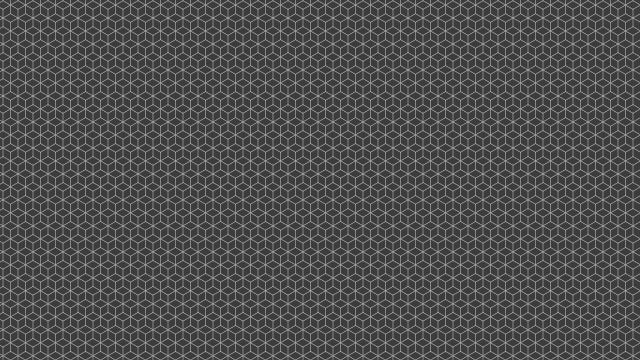
Give the GLSL for this pattern, as a WebGL 1 fragment shader.

```glsl
precision highp float;

uniform vec2 u_resolution;

const float CELLS_PER_HEIGHT = 24.0;            // cube widths in one canvas height
const vec2 LATTICE_ORIGIN = vec2(0.70, 1.15);   // a six-way joint, in cube widths
const float LINE_WIDTH = 0.036;                 // in cube widths
const vec3 GROUND_COLOR = vec3(0.235);
const vec3 LINE_COLOR = vec3(0.78);

const float ROW_HEIGHT = 0.8660254;             // sqrt(3) / 2
const float RHOMBUS_HALF_HEIGHT = 0.2886751;    // 1 / (2 sqrt(3))

// Share of a pixel covered by a line, valid for lines thinner than the pixel
float lineCoverage(float dist, float pixel) {
  float halfWidth = 0.5 * LINE_WIDTH;
  float outer = clamp(0.5 + (halfWidth - dist) / pixel, 0.0, 1.0);
  float inner = clamp(0.5 - (halfWidth + dist) / pixel, 0.0, 1.0);
  return outer - inner;
}

// Position relative to the nearest top face; odd rows shift by half a cube
vec2 topFaceLocal(vec2 p) {
  float row = floor(p.y / ROW_HEIGHT + 0.5);
  float x = fract(p.x + 0.5 * row) - 0.5;
  return vec2(x, p.y - row * ROW_HEIGHT);
}

// Distance to the slanted outline of the top faces
float rhombusDistance(vec2 a) {
  return abs(dot(a, vec2(0.5, ROW_HEIGHT)) - 0.25);
}

// Distance to the upright edges, which leave the top faces open
float uprightDistance(vec2 a) {
  float side = 0.5 - a.x;
  float middle = length(vec2(a.x, max(RHOMBUS_HALF_HEIGHT - a.y, 0.0)));
  return min(side, middle);
}

void main() {
  float pixel = CELLS_PER_HEIGHT / u_resolution.y;
  vec2 p = gl_FragCoord.xy * pixel - LATTICE_ORIGIN;
  vec2 a = abs(topFaceLocal(p));

  // Overlapping edges brighten the joints
  float slanted = lineCoverage(rhombusDistance(a), pixel);
  float upright = lineCoverage(uprightDistance(a), pixel);
  float ink = 1.0 - (1.0 - slanted) * (1.0 - upright);

  gl_FragColor = vec4(mix(GROUND_COLOR, LINE_COLOR, ink), 1.0);
}
```
